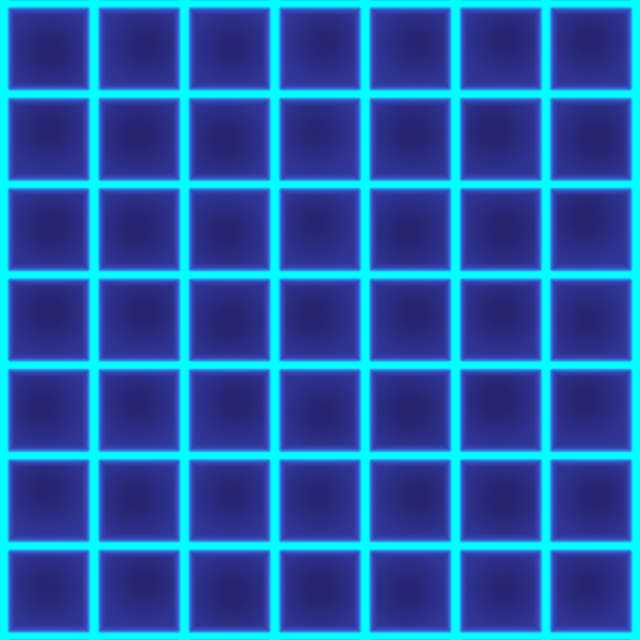
Write a WebGL 1 fragment shader that draws this pattern.

```glsl
precision mediump float;
// A seven by seven grid of glowing cyan lines over deep indigo cells.
// Distance to the nearest line drives a cyan-blue-indigo colour ramp, while
// hashed offsets and slow noise vary the dark hollow inside each cell.

uniform vec2 u_resolution;

const float PITCH = 0.1412;
const float MARGIN = 0.0058;
const vec2 CORE_HALF_WIDTH = vec2(0.0043, 0.0034);
const float CORNER_RADIUS = 0.0065;

const vec3 CYAN = vec3(0.0, 1.0, 1.0);
const vec3 GLOW_BLUE = vec3(0.21, 0.48, 0.91);
const vec3 RIM_INDIGO = vec3(0.21, 0.28, 0.70);
const vec3 CELL_EDGE = vec3(0.190, 0.215, 0.605);
const vec3 CELL_CENTRE = vec3(0.152, 0.143, 0.440);

float hash(vec2 p) {
  return fract(sin(dot(p, vec2(12.9898, 78.233))) * 43758.5453);
}

float valueNoise(vec2 p) {
  vec2 cell = floor(p);
  vec2 f = fract(p);
  f = f * f * (3.0 - 2.0 * f);
  float low = mix(hash(cell), hash(cell + vec2(1.0, 0.0)), f.x);
  float high = mix(hash(cell + vec2(0.0, 1.0)), hash(cell + vec2(1.0)), f.x);
  return mix(low, high, f.y);
}

// Distance from the solid line cores, with rounded inner corners.
float lineDistance(vec2 grid, float pitch, vec2 halfWidth, float radius) {
  vec2 line = floor(grid + 0.5);
  vec2 wear = vec2(hash(vec2(line.x, 3.0)), hash(vec2(7.0, line.y))) - 0.5;
  vec2 edge = abs(grid - line) * pitch - halfWidth - wear * 0.0006;
  vec2 inset = radius - edge;
  return radius - length(max(inset, 0.0)) - min(max(inset.x, inset.y), 0.0);
}

// Soft dark hollow, slightly off centre in every cell.
vec3 cellColor(vec2 grid, vec2 uv) {
  vec2 cell = floor(grid);
  vec2 local = fract(grid) * 2.0 - 1.0;
  vec2 offset = vec2(hash(cell + 11.0), hash(cell + 29.0)) - 0.5;
  offset = offset * 0.3 + vec2(0.0, 0.08);
  float hollow = smoothstep(0.0, 1.25, length(local - offset));
  float tint = (valueNoise(uv * 4.0 + 5.0) - 0.5) * 0.2;
  tint += (hash(cell + 47.0) - 0.5) * 0.06;
  return mix(CELL_CENTRE, CELL_EDGE, clamp(hollow + tint, 0.0, 1.1));
}

// Layer the glow from the cell outward to the bright core.
vec3 glowRamp(float dist, vec3 field) {
  vec3 color = mix(RIM_INDIGO, field, smoothstep(0.0065, 0.0156, dist));
  color = mix(GLOW_BLUE, color, smoothstep(0.0033, 0.0085, dist));
  return mix(CYAN, color, smoothstep(0.0, 0.0049, dist));
}

void main() {
  vec2 uv = gl_FragCoord.xy / u_resolution;
  vec2 grid = (uv - MARGIN) / PITCH;
  float dist = lineDistance(grid, PITCH, CORE_HALF_WIDTH, CORNER_RADIUS);
  gl_FragColor = vec4(glowRamp(dist, cellColor(grid, uv)), 1.0);
}
```
